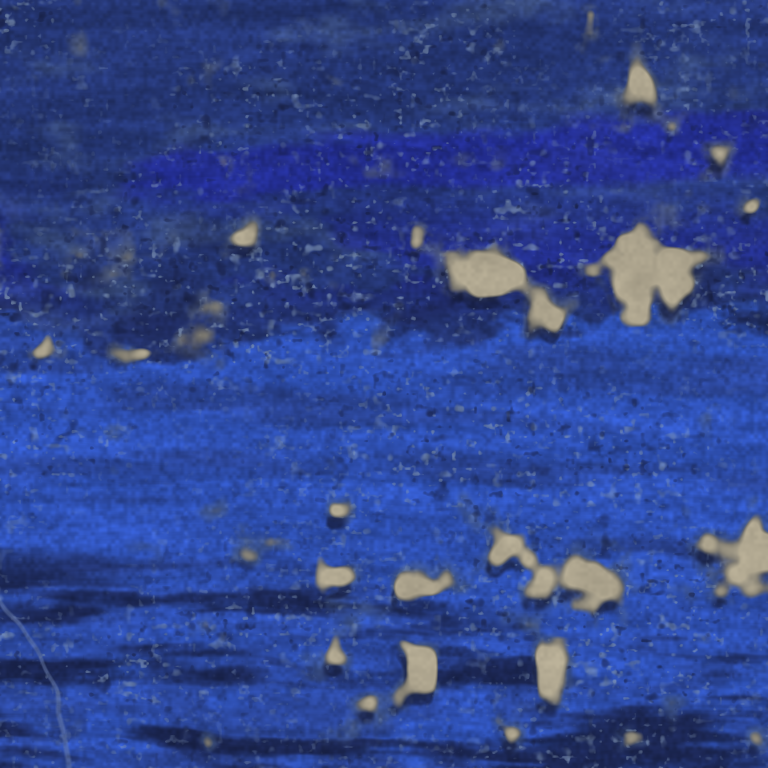
A three.js fragment shader for this texture:

```glsl
// Weathered blue paint in horizontal brush strokes, flaking off to a pale ground
#define FLAKE_SCALE vec2(18.0, 20.0)
#define FLAKE_EDGE 0.07
#define GRAIN 0.20
#define STREAKS 0.34
#define DULL_BLUE vec3(0.150, 0.220, 0.470)
#define BRIGHT_BLUE vec3(0.185, 0.320, 0.715)
#define ULTRAMARINE vec3(0.130, 0.165, 0.585)
#define WORN_BLUE vec3(0.260, 0.340, 0.510)
#define DEEP_SHADE vec3(0.090, 0.120, 0.260)
#define GROUND vec3(0.690, 0.655, 0.565)
#define GROUND_RIM vec3(0.450, 0.440, 0.410)

varying vec2 vUv;

float hash(vec2 p) {
  vec3 q = fract(vec3(p.xyx) * 0.1031);
  q += dot(q, q.yzx + 33.33);
  return fract((q.x + q.y) * q.z);
}

float noise(vec2 p) {
  vec2 i = floor(p), f = fract(p);
  f = f * f * (3.0 - 2.0 * f);
  return mix(mix(hash(i), hash(i + vec2(1.0, 0.0)), f.x),
             mix(hash(i + vec2(0.0, 1.0)), hash(i + vec2(1.0, 1.0)), f.x), f.y);
}

float fbm(vec2 p) {
  float sum = 0.0, amp = 0.533;
  for (int i = 0; i < 4; i++) {
    sum += amp * noise(p);
    p = p * 2.03 + 17.7;
    amp *= 0.5;
  }
  return sum;
}

// Soft bell around a centre
float bell(float v, float centre, float width) {
  float d = (v - centre) / width;
  return exp(-d * d);
}

// How readily the paint flakes off at a place
float damage(vec2 p) {
  float upper = 0.9 * bell(p.y, 0.60 + 0.05 * p.x, 0.08);
  float lower = bell(p.y, 0.19, 0.14) * smoothstep(0.1, 0.65, p.x);
  float corner = 0.85 * bell(p.y, 0.85, 0.06) * smoothstep(0.6, 0.9, p.x);
  return clamp(upper + lower + corner, 0.0, 1.0);
}

// Positive where the ground is laid bare
float flakeField(vec2 p) {
  vec2 bend = 0.02 * vec2(noise(p * 25.0 + 5.0), noise(p * 25.0 + 41.0));
  float n = 0.76 * noise((p + bend) * FLAKE_SCALE + 137.0) + 0.24 * noise(p * 48.0 + 9.0);
  return n - mix(0.93, 0.565, damage(p));
}

// Soft irregular flecks: the peaks of a fine noise
float flecks(vec2 p, float scale, float seed) {
  float n = 0.75 * noise(p * vec2(scale, scale * 1.25) + seed) + 0.25 * noise(p * scale * 2.3 + seed);
  return smoothstep(0.70, 0.92, n);
}

vec3 paint(vec2 p) {
  // Strokes slope gently and waver
  vec2 s = p + vec2(0.0, 0.045 * (fbm(p * vec2(3.0, 5.0)) - 0.5) + 0.03 * p.x);
  float stroke = fbm(s * vec2(2.5, 22.0) + 3.0);
  float patches = fbm(p * vec2(13.0, 24.0) + 29.0);

  // Dull upper part with broad strokes and worn patches
  vec3 col = DULL_BLUE * (0.8 + 0.4 * stroke);
  col = mix(col, WORN_BLUE, 0.7 * smoothstep(0.47, 0.72, 0.6 * patches + 0.4 * stroke));
  float shade = bell(p.y, 0.61, 0.09) * smoothstep(0.48, 0.66, fbm(p * vec2(11.0, 17.0) + 80.0));
  col = mix(col, DEEP_SHADE * 1.3, 0.65 * shade);

  // Ragged ultramarine stroke and loose patches below it
  float ultra = bell(p.y, 0.75 + 0.07 * p.x, 0.045) * smoothstep(0.05, 0.25, p.x);
  ultra = smoothstep(0.35, 0.75, ultra + 1.1 * (stroke - 0.5) + 0.6 * (patches - 0.5));
  float loose = bell(p.y, 0.67, 0.06) * smoothstep(0.48, 0.6, fbm(p * vec2(5.0, 12.0) + 51.0));
  col = mix(col, ULTRAMARINE, 0.8 * max(ultra, 0.8 * loose));

  // Bright lower part, broken by thin dark strokes towards the bottom
  float border = 0.545 + 0.05 * p.x + 0.12 * (patches - 0.5) + 0.06 * (stroke - 0.5);
  float bright = 1.0 - smoothstep(-0.012, 0.018, p.y - border);
  float depth = 1.0 - smoothstep(0.0, 0.36, p.y);
  vec3 low = mix(BRIGHT_BLUE, DULL_BLUE, 0.55 * smoothstep(0.52, 0.75, stroke));
  low = mix(low, DULL_BLUE, 0.5 * depth * smoothstep(0.35, 0.6, patches));
  float dark = smoothstep(0.68, 0.84, stroke + 0.17 * depth + 0.25 * (patches - 0.5));
  low = mix(low, DEEP_SHADE, 0.8 * dark * smoothstep(0.0, 0.3, depth));
  col = mix(col, low, bright);

  // Bristle marks
  return col * (1.0 + STREAKS * (fbm(s * vec2(6.0, 75.0)) - 0.5));
}

void main() {
  vec2 p = vUv;
  vec3 col = paint(p);

  // Worn halo round the flakes and shade under their lower rims
  float field = flakeField(p);
  float above = flakeField(p + vec2(0.004, 0.016));
  float ragged = smoothstep(0.35, 0.6, fbm(p * 32.0 + 13.0));
  float aloft = smoothstep(0.45, 0.55, p.y);
  col = mix(col, mix(WORN_BLUE, GROUND_RIM, 0.4 * aloft), 0.75 * ragged * smoothstep(-0.17, 0.0, field));
  col = mix(col, DEEP_SHADE, 0.75 * ragged * smoothstep(-0.04, 0.06, above));

  // Pale and dark flecks, thickest where the paint is worn
  float wear = smoothstep(0.2, 0.9, fbm(p * 7.0 + 19.0) + 0.25 * damage(p));
  for (int i = 0; i < 2; i++) {
    float k = float(i);
    col = mix(col, vec3(0.46, 0.54, 0.66), 0.75 * wear * flecks(p, 65.0 + 50.0 * k, 100.0 + 50.0 * k));
    col = mix(col, DEEP_SHADE, 0.7 * wear * flecks(p, 52.0 + 40.0 * k, 300.0 + 50.0 * k));
  }

  // Hairline scratch at the lower left
  float scratch = abs(p.x - 0.09 + 1.85 * p.y * p.y + 0.012 * (noise(p * 30.0) - 0.5));
  col = mix(col, vec3(0.42, 0.50, 0.68), 0.5 * (1.0 - smoothstep(0.001, 0.005, scratch)));

  // Bare ground with a tan rim
  vec3 ground = mix(GROUND_RIM, GROUND, smoothstep(0.0, 0.08, field));
  ground *= 0.95 + 0.1 * noise(p * 30.0 + 7.0);
  float bare = smoothstep(-0.5 * FLAKE_EDGE, 0.5 * FLAKE_EDGE, field);
  col = mix(col, ground, bare);

  // Fine canvas grain, fainter on the ground
  float grain = 0.6 * noise(p * 190.0) + 0.4 * noise(p * 95.0 + 31.0) - 0.5;
  col *= 1.0 + GRAIN * mix(1.8, 0.5, bare) * grain;
  gl_FragColor = vec4(clamp(col, 0.0, 1.0), 1.0);
}
```
